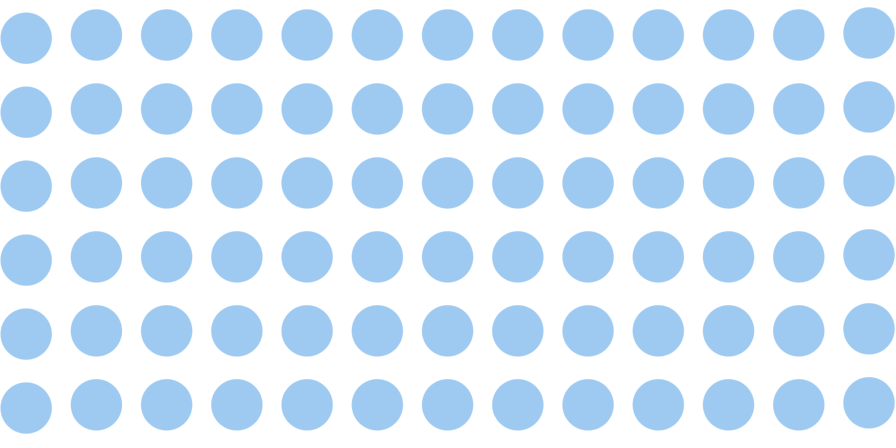
Give the GLSL for this pattern, as a WebGL 2 fragment shader.

```glsl
#version 300 es
precision highp float;
// Draws a 13 by 6 grid of pale blue dots on white, with the outer columns slightly offset.

uniform vec2 u_resolution;
out vec4 fragColor;

const vec2 GRID = vec2(13.0, 6.0);

void main() {
    // Canvas units: one unit is the canvas height
    vec2 p = gl_FragCoord.xy / u_resolution.y;
    float pixel = 1.0 / u_resolution.y;

    vec2 pitch = vec2(0.15678, 0.1651);
    vec2 firstCenter = vec2(0.0584, 0.0964);

    // Column index, then the vertical slip of the two outer columns
    float column = clamp(round((p.x - firstCenter.x) / pitch.x), 0.0, GRID.x - 1.0);
    if (column < 0.5) firstCenter.y -= 0.0072;
    if (column > GRID.x - 1.5) firstCenter.y += 0.0045;
    float row = clamp(round((p.y - firstCenter.y) / pitch.y), 0.0, GRID.y - 1.0);

    // Signed distance to the nearest dot
    vec2 center = firstCenter + vec2(column, row) * pitch;
    float dist = length(p - center) - 0.0573;
    float dotMask = 1.0 - smoothstep(-0.8 * pixel, 0.8 * pixel, dist);

    vec3 paper = vec3(1.0);
    vec3 dotBlue = vec3(0.62, 0.792, 0.947);
    fragColor = vec4(mix(paper, dotBlue, dotMask), 1.0);
}
```
